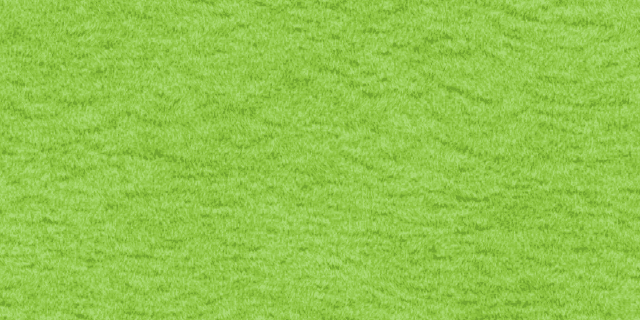
This texture is drawn by a Shadertoy shader. Its source:

```glsl
// Green plush pile: faint pale patches, short dark near-horizontal tufts
// with ragged edges, and a fine upright fibre grain. Layers of value noise
// add up to one tone with unit spread, which a six-colour ramp turns to green.

float hash(vec2 cell) {
    vec3 q = fract(cell.xyx * 0.1031);
    q += dot(q, q.yzx + 33.33);
    return fract((q.x + q.y) * q.z);
}

// Value noise in -1..1
float noise(vec2 p) {
    vec2 cell = floor(p);
    vec2 f = fract(p);
    f = f * f * (3.0 - 2.0 * f);
    float low = mix(hash(cell), hash(cell + vec2(1, 0)), f.x);
    float high = mix(hash(cell + vec2(0, 1)), hash(cell + vec2(1, 1)), f.x);
    return 2.0 * mix(low, high, f.y) - 1.0;
}

// Deepens the shadows of a noise layer and flattens its lights
float shadowed(float n, float amount) {
    return n - amount * (n * n - 0.185);
}

// Bends the rows of pile so that tufts tilt gently and differently
vec2 bendRows(vec2 p, float tilt, float sway) {
    float wave = noise(p * 2.3 + 11.0) + 0.35 * noise(p * 6.0 + 5.0);
    return p + vec2(0.0, tilt * p.x + sway * wave);
}

// One layer of tufts: the step between two nearby rows, so that each
// shadow has a lit edge below it and no broad blotches build up
float tuftLayer(vec2 p, vec2 density, float drop) {
    float here = noise(p * density);
    float below = noise((p - vec2(0.0, drop)) * density);
    return shadowed(here - 0.5 * below, 0.4);
}

// Dark tufts; fibre tips fray their upper and lower edges
float tufts(vec2 p, float fray) {
    p.y += fray * noise(p * vec2(150.0, 45.0) + 71.0);
    float large = tuftLayer(p + 1.7, vec2(20.0, 60.0), 0.018);
    float small = tuftLayer(p + 4.3, vec2(34.0, 95.0), 0.012);
    return 0.95 * large + 0.65 * small;
}

// Upright fibres, leaning a little from place to place
float fibres(vec2 p, float lean) {
    p.x += lean * noise(p * vec2(9.0, 14.0) + 3.0);
    float strands = noise(p * vec2(215.0, 125.0) + 131.0);
    float specks = noise(p * vec2(256.0, 240.0) + 177.0);
    return 1.4 * strands + 1.0 * specks;
}

// Soft changes of light over the cloth
float patches(vec2 p) {
    float broad = noise(p * 3.1 + 59.0);
    float middle = noise(p * vec2(6.0, 9.0) + 83.0);
    float clumps = noise(p * vec2(12.0, 30.0) + 101.0);
    return 0.28 * broad + 0.22 * middle + 0.3 * clumps;
}

// Ramp from shaded roots to lit tips
vec3 pileColour(float tone) {
    vec3 c = vec3(0.45, 0.65, 0.185);
    c = mix(c, vec3(0.52, 0.73, 0.22), smoothstep(-2.1, -1.2, tone));
    c = mix(c, vec3(0.56, 0.77, 0.25), smoothstep(-1.2, -0.45, tone));
    c = mix(c, vec3(0.59, 0.79, 0.31), smoothstep(-0.45, 0.25, tone));
    c = mix(c, vec3(0.62, 0.82, 0.36), smoothstep(0.25, 1.0, tone));
    return mix(c, vec3(0.67, 0.85, 0.45), smoothstep(1.0, 2.0, tone));
}

void mainImage(out vec4 fragColor, in vec2 fragCoord) {
    vec2 p = fragCoord / iResolution.y;
    vec2 rows = bendRows(p, 0.08, 0.045);

    float tone = patches(rows) + tufts(rows, 0.005) + fibres(p, 0.012);
    fragColor = vec4(pileColour(tone + 0.1), 1.0);
}
```
